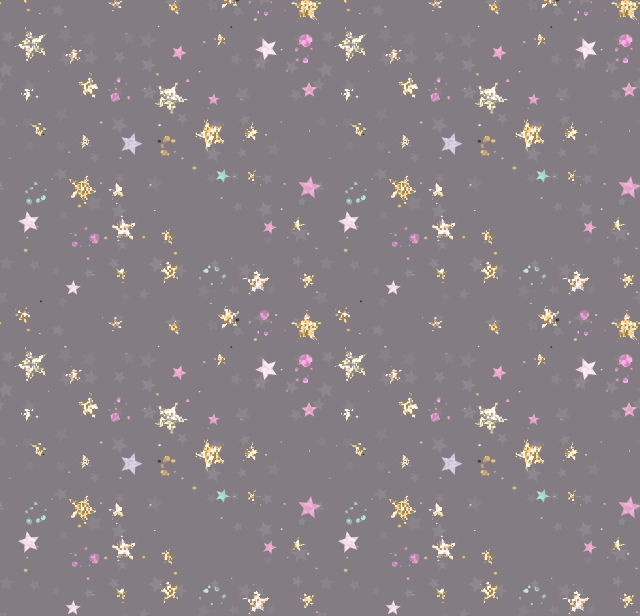
Write a WebGL 1 fragment shader that draws this pattern.

```glsl
precision highp float;

uniform vec2 u_resolution;

vec3 hash3(vec2 p) {
  vec3 q = fract(p.xyx * vec3(0.1031, 0.1030, 0.0973));
  q += dot(q, q.yxz + 33.33);
  return fract((q.xxy + q.yzz) * q.zyx);
}

// Smooth three-channel noise for the glitter grains
vec3 grainNoise(vec2 p) {
  vec2 i = floor(p), f = smoothstep(0.1, 0.9, fract(p));
  vec3 top = mix(hash3(i), hash3(i + vec2(1.0, 0.0)), f.x);
  vec3 bottom = mix(hash3(i + vec2(0.0, 1.0)), hash3(i + 1.0), f.x);
  return mix(top, bottom, f.y);
}

// Antialiased coverage of a distance given in tile widths
float cover(float d) {
  return clamp(0.5 - d * u_resolution.x * 0.5, 0.0, 1.0);
}

float starDistance(vec2 p, float radius, float turn) {
  float sector = 1.256637;
  float a = mod(atan(p.x, -p.y) + turn + sector * 0.5, sector) - sector * 0.5;
  vec2 q = length(p) * vec2(cos(a), abs(sin(a)));
  vec2 tip = vec2(radius, 0.0);
  vec2 edge = 0.47 * radius * vec2(0.809, 0.588) - tip;
  return dot(q - tip, normalize(vec2(edge.y, -edge.x)));
}

vec3 tint(float t) {
  if (t < 0.42) return vec3(0.90, 0.76, 0.50);
  if (t < 0.60) return vec3(0.92, 0.67, 0.81);
  if (t < 0.75) return vec3(0.68, 0.86, 0.82);
  if (t < 0.88) return vec3(0.84, 0.79, 0.87);
  return vec3(0.97, 0.88, 0.91);
}

// Offset from a jittered centre that keeps its margin inside the cell
vec2 scatter(vec2 uv, float n, float margin, float seed, out vec3 rnd) {
  vec2 g = fract(uv) * n;
  vec2 id = floor(g) + seed;
  rnd = hash3(id);
  vec2 centre = mix(vec2(margin * n), vec2(1.0 - margin * n), hash3(id + 57.0).xy);
  return (fract(g) - centre) / n;
}

vec3 faintStars(vec3 col, vec2 uv) {
  vec3 rnd;
  vec2 p = scatter(uv + 0.03, 11.0, 0.022, 19.0, rnd);
  float d = starDistance(p, mix(0.012, 0.027, rnd.y), rnd.z * 6.0) - 0.001;
  float alpha = step(rnd.x, 0.65) * mix(0.06, 0.17, fract(rnd.z * 7.0));
  return mix(col, vec3(0.80, 0.78, 0.80), alpha * cover(d));
}

vec3 specks(vec3 col, vec2 uv) {
  vec3 rnd;
  vec2 p = scatter(uv + 0.07, 12.0, 0.008, 43.0, rnd);
  float d = length(p * vec2(1.0, 1.2)) - mix(0.0018, 0.0060, rnd.y * rnd.y);
  vec3 ink = rnd.z < 0.05 ? vec3(0.22, 0.19, 0.20) : tint(fract(rnd.z * 1.3) * 0.5);
  ink = mix(ink, vec3(0.97, 0.93, 0.86), step(0.8, rnd.z));
  return mix(col, ink, 0.9 * step(rnd.x, 0.6) * cover(d));
}

// One large pink dot with satellites, or a puff of gold or mint flecks
vec3 dotCluster(vec3 col, vec2 p, vec3 rnd, vec3 grain) {
  bool pink = rnd.y < 0.45;
  vec3 ink = pink ? vec3(0.93, 0.63, 0.85) : tint(rnd.z < 0.5 ? 0.2 : 0.7);
  ink *= mix(0.85, 1.12, grain.x);
  for (int j = 0; j < 7; j++) {
    float k = float(j);
    vec3 o = hash3(rnd.xy * 90.0 + k * 3.7);
    float a = 2.4 * k + rnd.x * 6.3;
    vec2 c = vec2(cos(a), sin(a)) * (0.018 + 0.022 * o.x);
    float r = pink ? mix(0.012, 0.023, rnd.z) / (1.0 + 1.2 * k)
                   : mix(0.003, 0.010, o.z * o.z);
    float d = length(p - c) - r + 0.003 * (grain.y - 0.5);
    col = mix(col, ink, mix(0.65, 1.0, o.y) * cover(d));
  }
  return col;
}

// Every row holds each rank once: large, medium, two small, cluster, tiny, empty
vec3 brightMotifs(vec3 col, vec2 uv) {
  vec2 place = fract(uv + vec2(0.11, 0.06));
  vec2 id = floor(place * 7.0);
  float y2 = id.y * id.y;
  float rank = floor(mod(3.0 * (id.x - y2 * y2 * id.y) + 0.5, 7.0));
  float big = step(rank, 0.5);
  vec3 rnd;
  vec2 p = scatter(place, 7.0, rank < 0.5 || rank == 4.0 ? 0.052 : 0.034, 71.0, rnd);
  vec3 grain = smoothstep(0.2, 0.8, grainNoise(place * 170.0));
  if (rank == 4.0) return dotCluster(col, p, rnd, grain);
  if (rank > 5.5) return col;

  float radius = mix(0.015, 0.023, rnd.x);
  if (rank < 1.5) radius = mix(0.027, 0.034, rnd.x);
  if (rank < 0.5) radius = mix(0.036, 0.051, rnd.x);
  if (rank > 4.5) radius = 0.013;

  // Glittered stars have mixed grains and ragged rims; the others are plain
  vec3 ink = tint(rnd.y);
  float glitter = max(big, max(step(rnd.y, 0.42), step(0.6, rnd.z) * step(1.5, rank)));
  vec3 sparkle = mix(ink, tint(grain.z), 0.75 * step(0.42, rnd.y));
  sparkle *= mix(0.68, 1.15, grain.x);
  sparkle = mix(sparkle, vec3(1.0, 0.97, 0.92), smoothstep(0.6, 0.95, grain.y));
  ink = mix(ink * mix(0.95, 1.05, grain.x), sparkle, glitter);
  float d = starDistance(p, radius, (rnd.z - 0.5) * 0.9) - 0.0015;
  d += glitter * 0.007 * (grain.z - 0.5);
  return mix(col, ink, cover(d));
}

void main() {
  // Two tiles across, counted downward from the top edge
  vec2 uv = vec2(gl_FragCoord.x, u_resolution.y - gl_FragCoord.y) * 2.0 / u_resolution.x;
  vec3 col = vec3(0.518, 0.488, 0.514);
  col = faintStars(col, uv);
  col = specks(col, uv);
  col = brightMotifs(col, uv);
  gl_FragColor = vec4(col, 1.0);
}
```
